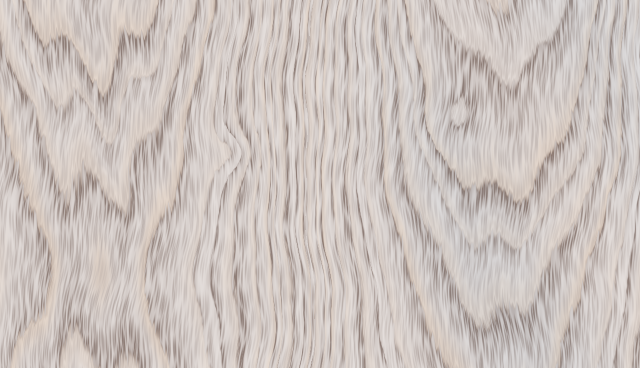
Reproduce this texture procedurally as a Shadertoy shader.

```glsl
// Pale limed wood veneer with two cathedral figures and straight grain between.
// Growth rings are contours of a bent parabolic field; stretched cellular noise
// supplies the fibres and pores, and roughens the ring edges.

const vec3 PALE_WOOD = vec3(0.905, 0.883, 0.873);
const vec3 DARK_PORE = vec3(0.56, 0.495, 0.47);
const vec3 WARM_TINT = vec3(1.0, 0.965, 0.925);
const vec3 COOL_TINT = vec3(0.965, 0.99, 1.01);
const float SEAM_X = 0.84;

float hash1(float n) {
    return fract(sin(n * 12.9898 + 4.1) * 43758.5);
}

vec2 hash2(vec2 cell) {
    vec2 k = vec2(dot(cell, vec2(127.1, 311.7)), dot(cell, vec2(269.5, 183.3)));
    return fract(sin(k) * 43758.5);
}

// Distance to the nearest cell point
float cellular(vec2 p) {
    vec2 cell = floor(p);
    vec2 local = fract(p);
    float nearest = 4.0;
    for (int j = -1; j <= 1; j++) {
        for (int i = -1; i <= 1; i++) {
            vec2 o = vec2(float(i), float(j));
            vec2 d = o + hash2(cell + o) - local;
            nearest = min(nearest, dot(d, d));
        }
    }
    return sqrt(nearest);
}

// Slow sideways drift from layered sines
float sway(vec2 p) {
    return 0.011 * sin(6.5 * p.y + 4.0 * p.x + 0.6)
         + 0.006 * sin(14.0 * p.y - 7.0 * p.x + 2.0)
         + 0.0025 * sin(31.0 * p.y + 11.0 * p.x);
}

float bump(vec2 p, vec2 centre, vec2 size) {
    vec2 d = (p - centre) / size;
    return exp(-dot(d, d));
}

// Ring count around one cathedral; the nested arches turn over at saddleY
float cathedral(vec2 p, float axisX, float saddleY, float notch) {
    float d = p.x - axisX;
    float d2 = d * d;
    float arch = 1.0 - smoothstep(0.2, 0.52, abs(d));
    float dy = p.y - saddleY;
    float rise = sqrt(dy * dy + 0.008) - 0.4;
    float ripple = notch * sin(40.0 * d + 5.0 * p.y) * exp(-28.0 * d2);
    return 28.0 * d2 + 18.0 * d2 * d2 - 4.6 * arch * rise + ripple;
}

// Dark on a sharp inner edge, fading outward until the next ring
float ringShade(float ring, float decay) {
    float t = fract(ring);
    float id = floor(ring);
    float edge = smoothstep(0.91, 1.0, t);
    float here = 0.55 + 0.65 * hash1(id);
    float next = 0.55 + 0.65 * hash1(id + 1.0);
    return mix(here * exp(-decay * t), next, edge);
}

vec3 wood(vec2 p) {
    // Fibres lean with the left figure
    float lean = 0.1 * bump(p, vec2(0.38, 0.6), vec2(0.32, 0.9));
    vec2 grain = vec2(p.x + sway(p) - lean * (p.y - 0.5), p.y);
    float fine = cellular(grain * vec2(175.0, 13.0));
    float broad = cellular(grain * vec2(78.0, 5.0) + 37.0);

    // Ring field, bent by two small knots
    vec2 q = vec2(p.x + sway(p), p.y);
    bool isLeft = q.x < SEAM_X;
    float axisX = isLeft ? 0.26 : 1.36;
    float ring = isLeft ? cathedral(q, axisX, 0.26, 0.32)
                        : cathedral(q, axisX, -0.08, 0.16);
    ring -= 1.2 * bump(p, vec2(0.65, 0.59), vec2(0.07, 0.06));
    ring -= 1.0 * bump(p, vec2(1.23, 0.68), vec2(0.07, 0.08));
    ring += 0.22 * sin(1.7 * ring) + 0.12 * sin(3.1 * ring + 1.0);
    ring += 0.2 * (fine - 0.4) + 0.16 * (broad - 0.4);

    // Tone: ring edges, pores, faint inner rings and fibres
    float offAxis = abs(q.x - axisX);
    float straight = smoothstep(0.15, 0.5, offAxis);
    float shade = ringShade(ring, mix(3.2, 4.6, straight));
    float pore = 1.0 - smoothstep(0.15, 0.62, fine);
    float streak = 1.0 - smoothstep(0.1, 0.75, broad);
    float inner = 0.5 + 0.5 * sin(25.13 * ring);
    float tone = 0.02 + 0.11 * pore + 0.09 * streak;
    tone += shade * (0.24 + 0.62 * pore + 0.12 * streak);
    tone += 0.07 * inner * exp(-7.0 * offAxis);

    // Colour: tan rims inside some rings, cool patches on the right
    vec3 colour = mix(PALE_WOOD, DARK_PORE, clamp(tone, 0.0, 1.0));
    float rim = smoothstep(0.45, 0.95, fract(ring)) * hash1(floor(ring) + 9.0);
    float rimFade = 1.0 - smoothstep(0.97, 1.0, fract(ring));
    float cool = smoothstep(0.8, 1.3, p.x)
               * (0.5 + 0.5 * sin(9.0 * p.x + 5.0 * p.y + 1.0));
    colour *= mix(vec3(1.0), WARM_TINT, rim * rimFade);
    return colour * mix(vec3(1.0), COOL_TINT, 0.8 * cool);
}

void mainImage(out vec4 fragColor, in vec2 fragCoord) {
    // Four samples per pixel smooth the fibres and ring edges
    vec3 sum = vec3(0.0);
    for (int j = 0; j < 2; j++) {
        for (int i = 0; i < 2; i++) {
            vec2 offset = 0.5 * vec2(float(i), float(j)) - 0.25;
            sum += wood((fragCoord + offset) / iResolution.y);
        }
    }
    fragColor = vec4(0.25 * sum, 1.0);
}
```
